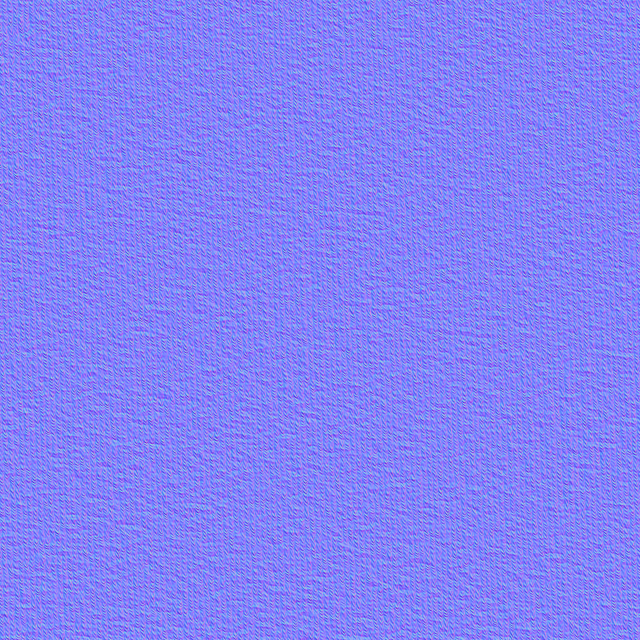
Give the GLSL for this texture map, as a WebGL 1 fragment shader.

```glsl
precision highp float;

uniform vec2 u_resolution;

const float PI = 3.1415927;
const float TAU = 6.2831853;
const float WALES = 118.0;    // knit columns across the canvas
const float COURSES = 165.0;  // knit rows up the canvas
const vec2 MEAN_TILT = vec2(0.045, 0.03);

vec2 hashGradient(vec2 cell) {
  float angle = TAU * fract(sin(dot(cell, vec2(127.1, 311.7))) * 43758.55);
  return vec2(cos(angle), sin(angle));
}

float gradientNoise(vec2 p) {
  vec2 i = floor(p);
  vec2 f = p - i;
  vec2 w = f * f * f * (f * (f * 6.0 - 15.0) + 10.0);
  vec2 e = vec2(1.0, 0.0);
  float a = dot(hashGradient(i), f);
  float b = dot(hashGradient(i + e.xy), f - e.xy);
  float c = dot(hashGradient(i + e.yx), f - e.yx);
  float d = dot(hashGradient(i + e.xx), f - e.xx);
  return mix(mix(a, b, w.x), mix(c, d, w.x), w.y);
}

// Wales lean slightly and courses fall gently to the right
vec2 shearFabric(vec2 p) {
  return vec2(p.x + 0.04 * p.y, p.y + 0.1 * p.x);
}

// One wide and one narrow leg per stitch, with a sharp groove between wales
float stitchHeight(vec2 stitch, float strength) {
  float wale = floor(stitch.x);
  float x = stitch.x - wale;
  float bump = sin(PI * x);
  float legFold = 0.5 - 0.5 * cos(TAU * x + 0.6 * cos(TAU * x));
  // Each wale slips up and down on its own, which breaks up the rows
  float slip = 1.5 * gradientNoise(vec2(wale * 0.73, stitch.y * 0.21));
  float strand = cos(TAU * (stitch.y + slip + 0.75 * legFold));
  return bump * (0.065 + 0.046 * strength * strand);
}

// Heavier tails leave sparse, strong ridges
float sparseRidge(float n) {
  return n * (0.4 + 2.2 * abs(n));
}

// Height in units of one wale width
float fabricHeight(vec2 p) {
  vec2 q = shearFabric(p);

  // Uneven yarn tension
  float drift = gradientNoise(q * vec2(38.0, 62.0));
  float tension = gradientNoise(q * vec2(95.0, 115.0) + 17.3);
  vec2 stitch = q * vec2(WALES, COURSES) + vec2(0.3 * drift, 0.4 * tension);

  // Soft swells, thick yarn streaks and loose fibres
  float swell = gradientNoise(q * vec2(27.0, 50.0) + 5.7);
  float streak = gradientNoise(q * vec2(66.0, 138.0) + 31.9);
  float fibre = gradientNoise(q * vec2(190.0, 225.0) + 73.1);

  float strength = 1.0 + 1.2 * tension + 0.5 * drift;
  return stitchHeight(stitch, strength) + 0.07 * swell
       + 0.13 * sparseRidge(streak) + 0.06 * fibre;
}

vec3 surfaceNormal(vec2 p, float relief) {
  const float STEP = 0.0005;
  float here = fabricHeight(p);
  vec2 rise = vec2(fabricHeight(p + vec2(STEP, 0.0)),
                   fabricHeight(p + vec2(0.0, STEP))) - here;
  vec2 slope = rise / (STEP * WALES);
  return normalize(vec3(MEAN_TILT - relief * slope, 1.0));
}

void main() {
  // Average four samples per pixel to smooth the fine weave
  vec3 normal = vec3(0.0);
  for (int j = 0; j < 2; j++) {
    for (int i = 0; i < 2; i++) {
      vec2 offset = 0.5 * vec2(float(i), float(j)) - 0.25;
      vec2 p = (gl_FragCoord.xy + offset) / u_resolution.y;
      normal += 0.25 * surfaceNormal(p, 1.02);
    }
  }
  gl_FragColor = vec4(0.5 + 0.5 * normal, 1.0);
}
```
